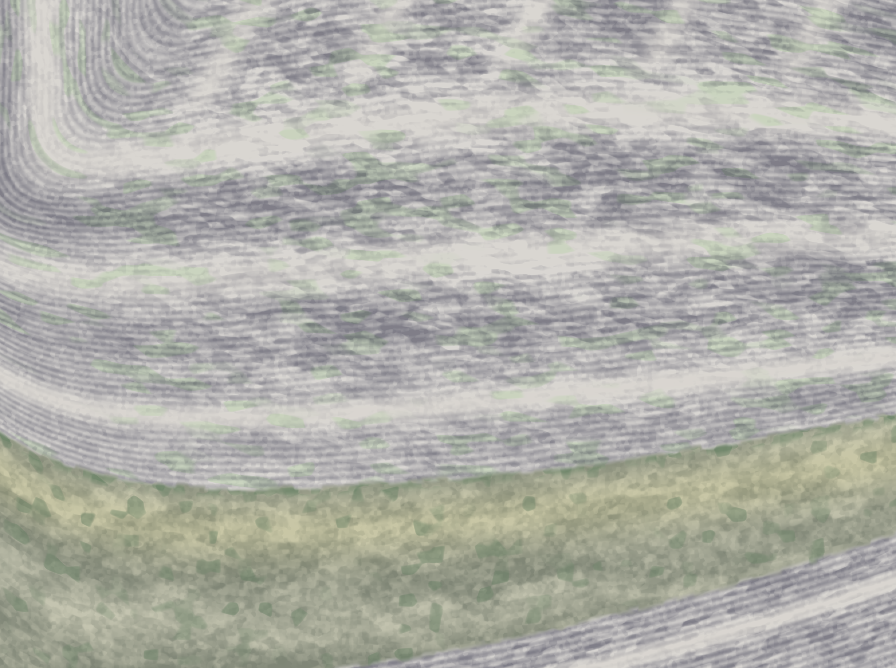
Reproduce this texture procedurally as a Shadertoy shader.

```glsl
// Aerial view of ploughed soil with curving wheel tracks beside a strip of dry grass.
#define ROWS 46.0
#define ROW_DEPTH 0.27
#define PATCHINESS 1.15
#define GRAIN 0.13
#define STREAK_GAP 0.16
#define SOIL_PALE vec3(0.85, 0.84, 0.825)
#define SOIL_DARK vec3(0.50, 0.495, 0.535)
#define TRACK_TINT vec3(0.85, 0.835, 0.81)
#define GRASS_PALE vec3(0.77, 0.77, 0.69)
#define GRASS_DARK vec3(0.50, 0.525, 0.465)
#define SHRUB vec3(0.40, 0.50, 0.39)

float hash(vec2 p) {
    vec3 q = fract(vec3(p.xyx) * 0.1031);
    q += dot(q, q.yzx + 33.33);
    return fract((q.x + q.y) * q.z);
}

// Cellular noise: cell values blended by distance to scattered centres.
float cells(vec2 p) {
    vec2 base = floor(p), local = fract(p);
    float sum = 0.0, total = 0.0;
    for (int j = -1; j <= 1; j++)
    for (int i = -1; i <= 1; i++) {
        vec2 o = vec2(i, j), id = base + o;
        vec2 d = o + 0.15 + 0.7 * vec2(hash(id), hash(id + 71.7)) - local;
        float w = exp(-9.0 * dot(d, d));
        sum += w * hash(id + 19.3);
        total += w;
    }
    return sum / max(total, 1e-5);
}

float bump(float x, float centre, float width) {
    float d = (x - centre) / width;
    return exp(-d * d);
}

float smoothMin(float a, float b, float k) {
    float h = max(k - abs(a - b), 0.0) / k;
    return min(a, b) - 0.25 * h * h * k;
}

// Depth below the top edge of the main curves.
float grassEdge(float x) { return 0.75 - 0.13 * x * x - 0.105 * exp(-9.0 * x); }
float upperTrack(float x) {
    return 0.17 + 0.25 * (x - 0.72) * (x - 0.72) - 0.06 * exp(-12.0 * x);
}
float lowerEdge(float x) {
    float r = 1.0 - x;
    return 0.80 + 0.45 * r - 0.20 * r * r;
}

// Row coordinate: 0 at the grass, 1 on the upper track, turning upward at left.
float rowCoord(float x, float depth) {
    float edge = grassEdge(x);
    float across = (edge - depth) / (edge - upperTrack(x));
    return smoothMin(across, 1.0 + 3.0 * (x - 0.045), 0.16);
}

vec3 soil(float dark, float track) {
    vec3 col = mix(SOIL_PALE, SOIL_DARK, clamp(dark, 0.0, 1.0));
    return mix(col, TRACK_TINT, 0.65 * clamp(track, 0.0, 1.0));
}

vec3 ploughedField(float x, float depth, float aspect, float grain) {
    float f = rowCoord(x, depth);
    vec2 q = vec2(x * aspect - depth, f * 0.5);
    q += 0.003 * sin(q.yx * vec2(90.0, 37.0));
    float clods = cells(q * vec2(48.0, 125.0)) - 0.5;
    float patches = cells(q * vec2(17.0, 48.0) + 7.0) - 0.5;
    float regions = cells(q * vec2(4.0, 13.0) + 31.0) - 0.5;

    // Broad dark bands between the pale tracks.
    float dark = 0.38 + 0.30 * bump(f, 0.83, 0.10) + 0.20 * bump(f, 0.43, 0.10)
               + 0.10 * bump(f, 0.09, 0.06) + 0.12 * smoothstep(1.1, 1.25, f);
    float track = 0.75 * bump(f, 1.01, 0.06) + 0.65 * bump(f, 0.62, 0.06)
                + 0.95 * bump(f, 0.205, 0.035);

    // Slanted turning streaks along the top.
    float slant = (x + 0.4 * depth - 0.285) / STREAK_GAP;
    float streak = bump((fract(slant + 0.5) - 0.5) * STREAK_GAP, 0.0, 0.018);
    track += 0.7 * streak * smoothstep(1.08, 1.2, f) * smoothstep(0.15, 0.22, x);

    float rows = sin(6.28318 * (ROWS * f + 0.15 * sin(23.0 * q.x)));
    float rough = mix(0.45, 1.0, smoothstep(0.05, 0.35, x)) * mix(0.6, 1.0, smoothstep(0.2, 0.45, f));
    dark += PATCHINESS * rough * (0.5 * clods + 0.4 * patches + 0.25 * regions);
    dark += 0.5 * ROW_DEPTH * rows * (1.0 - 0.6 * min(track, 1.0));
    dark -= 0.38 * track;
    vec3 col = soil(dark + 2.0 * GRAIN * grain, track);
    float weeds = smoothstep(0.68, 0.9, cells(q * vec2(22.0, 60.0) + 93.0));
    return mix(col, col * vec3(0.93, 0.99, 0.91), weeds);
}

vec3 grassStrip(float x, float depth, float aspect, float grain) {
    float e = depth - grassEdge(x);
    vec2 q = vec2(x * aspect, e);
    float tufts = cells(q * vec2(65.0, 100.0)) - 0.5;
    float swathes = cells(q * vec2(13.0, 36.0) + 5.0) - 0.5;
    float tone = 0.52 + 0.17 * cos((e - 0.06) * 40.0) + 0.4 * tufts + 0.4 * swathes;
    tone -= 0.22 * bump(depth, lowerEdge(x) - 0.015, 0.035);
    tone += 0.14 * smoothstep(0.75, 1.0, x) + GRAIN * 2.0 * grain;
    vec3 col = mix(GRASS_DARK, GRASS_PALE, clamp(tone, 0.0, 1.0));
    col *= mix(vec3(1.0), vec3(1.02, 1.01, 0.94), bump(e, 0.065, 0.05));
    float shrubs = smoothstep(0.75, 0.95, cells(q * vec2(42.0, 48.0) + 57.0));
    float hedge = bump(e, 0.004, 0.008) * smoothstep(0.3, 0.8, tufts + 0.6);
    return mix(col, SHRUB, clamp(0.45 * shrubs + 0.55 * hedge, 0.0, 0.8));
}

vec3 lowerField(float x, float depth, float aspect, float grain) {
    float h = depth - lowerEdge(x);
    float track = bump(h, 0.07, 0.014);
    float clods = cells(vec2(x * aspect * 48.0, h * 120.0)) - 0.5;
    float dark = 0.55 + 0.55 * clods + 0.17 * sin(6.28318 * h * 85.0) - 0.5 * track;
    return soil(dark + 2.0 * GRAIN * grain, track);
}

void mainImage(out vec4 fragColor, in vec2 fragCoord) {
    vec2 uv = fragCoord / iResolution.xy;
    float aspect = iResolution.x / iResolution.y;
    float x = uv.x, depth = 1.0 - uv.y;
    float grain = cells(vec2(x * aspect, depth) * 170.0) - 0.5;
    float ragged = 0.008 * (cells(vec2(x * 70.0, depth * 50.0)) - 0.5);

    vec3 col = ploughedField(x, depth, aspect, grain);
    float inGrass = smoothstep(-0.005, 0.005, depth - grassEdge(x) + ragged);
    col = mix(col, grassStrip(x, depth, aspect, grain), inGrass);
    float inLower = smoothstep(-0.006, 0.006, depth - lowerEdge(x) + ragged);
    col = mix(col, lowerField(x, depth, aspect, grain), inLower);
    fragColor = vec4(col, 1.0);
}
```
